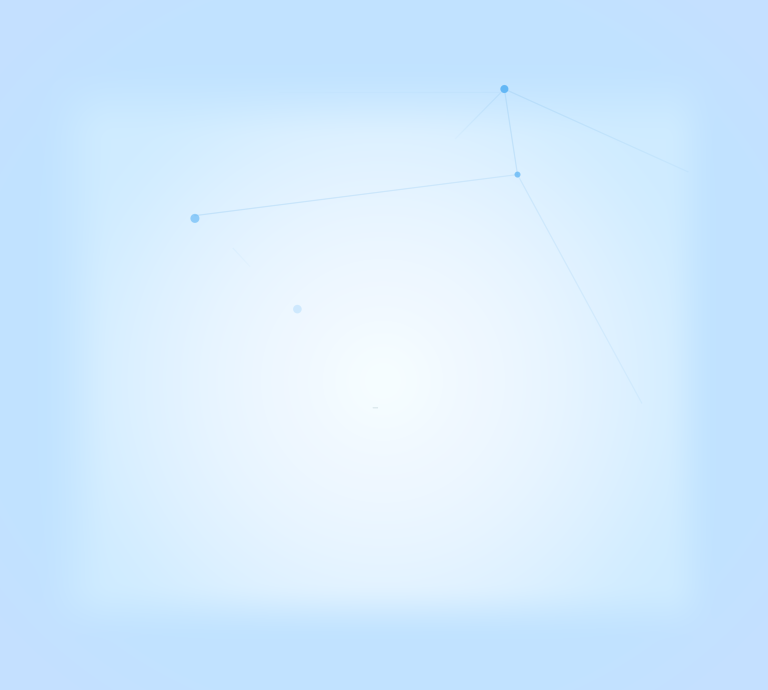
Reproduce this background procedurally as a Shadertoy shader.

```glsl
// Pale blue radial glow in a soft-edged panel, with a sparse network of dots and thin lines.
#define GLOW_CENTER vec2(0.555, 0.448)
#define CORE_COLOR vec3(0.962, 0.992, 1.0)
#define HALO_COLOR vec3(0.940, 0.972, 1.0)
#define MID_COLOR vec3(0.895, 0.953, 1.0)
#define RIM_COLOR vec3(0.810, 0.922, 1.0)
#define FRAME_COLOR vec3(0.755, 0.888, 1.0)
#define CORNER_COLOR vec3(0.768, 0.878, 1.0)
#define DOT_COLOR vec3(0.37, 0.71, 0.96)
#define LINE_COLOR vec3(0.66, 0.83, 0.96)
#define LINE_HALF_WIDTH 0.0007

// Radial gradient from the bright core to the blue rim
vec3 glowColor(float radius) {
    vec3 color = mix(CORE_COLOR, HALO_COLOR, smoothstep(0.0, 0.14, radius));
    color = mix(color, MID_COLOR, smoothstep(0.10, 0.32, radius));
    return mix(color, RIM_COLOR, smoothstep(0.24, 0.52, radius));
}

// Panel coverage with a different feather on each side
float panelMask(vec2 p, float width) {
    vec2 low = smoothstep(vec2(0.050, 0.070), vec2(0.165, 0.158), p);
    vec2 high = smoothstep(vec2(0.072, 0.088), vec2(0.150, 0.205), vec2(width, 1.0) - p);
    return low.x * low.y * high.x * high.y;
}

float dotMask(vec2 p, vec2 center, float radius, float pixel) {
    return 1.0 - smoothstep(-0.7 * pixel, 0.7 * pixel, length(p - center) - radius);
}

// Thin segment whose opacity drops toward its far end
float lineMask(vec2 p, vec2 start, vec2 end, float fade, float pixel) {
    vec2 span = end - start;
    float along = clamp(dot(p - start, span) / dot(span, span), 0.0, 1.0);
    float gap = length(p - start - span * along) - LINE_HALF_WIDTH;
    return (1.0 - smoothstep(-0.5 * pixel, 0.8 * pixel, gap)) * (1.0 - fade * along);
}

void mainImage(out vec4 fragColor, in vec2 fragCoord) {
    float pixel = 1.0 / iResolution.y;
    float width = iResolution.x * pixel;
    vec2 p = fragCoord * pixel;

    // Frame, slightly more violet toward the corners
    vec2 fromMiddle = abs(p / vec2(width, 1.0) - 0.5) * 2.0;
    float corner = smoothstep(0.95, 1.35, length(fromMiddle));
    vec3 frame = mix(FRAME_COLOR, CORNER_COLOR, corner);

    // Glowing panel
    vec3 color = mix(frame, glowColor(length(p - GLOW_CENTER)), panelMask(p, width));

    // Network lines
    vec2 topNode = vec2(0.731, 0.871);
    vec2 midNode = vec2(0.750, 0.747);
    vec2 leftNode = vec2(0.2825, 0.6835);
    float lines = 0.55 * lineMask(p, topNode, midNode, 0.2, pixel);
    lines = max(lines, 0.55 * lineMask(p, topNode, vec2(0.997, 0.751), 0.6, pixel));
    lines = max(lines, 0.50 * lineMask(p, topNode, vec2(0.660, 0.799), 0.8, pixel));
    lines = max(lines, 0.50 * lineMask(p, leftNode + vec2(0.0, 0.004), midNode, 0.3, pixel));
    lines = max(lines, 0.35 * lineMask(p, midNode, vec2(0.930, 0.416), 0.4, pixel));
    lines = max(lines, 0.20 * lineMask(p, vec2(0.731, 0.866), vec2(0.405, 0.866), 0.7, pixel));
    lines = max(lines, 0.15 * lineMask(p, vec2(0.338, 0.640), vec2(0.362, 0.614), 0.5, pixel));
    color = mix(color, LINE_COLOR, lines);

    // Network dots
    color = mix(color, DOT_COLOR, 0.95 * dotMask(p, topNode, 0.0058, pixel));
    color = mix(color, DOT_COLOR, 0.75 * dotMask(p, midNode, 0.0043, pixel));
    color = mix(color, DOT_COLOR, 0.62 * dotMask(p, leftNode, 0.0065, pixel));
    color = mix(color, DOT_COLOR, 0.22 * dotMask(p, vec2(0.431, 0.552), 0.0062, pixel));

    // Tiny dash below the core
    float dash = lineMask(p, vec2(0.541, 0.409), vec2(0.547, 0.409), 0.0, pixel);
    color = mix(color, vec3(0.78, 0.85, 0.87), 0.6 * dash);

    fragColor = vec4(color, 1.0);
}
```
